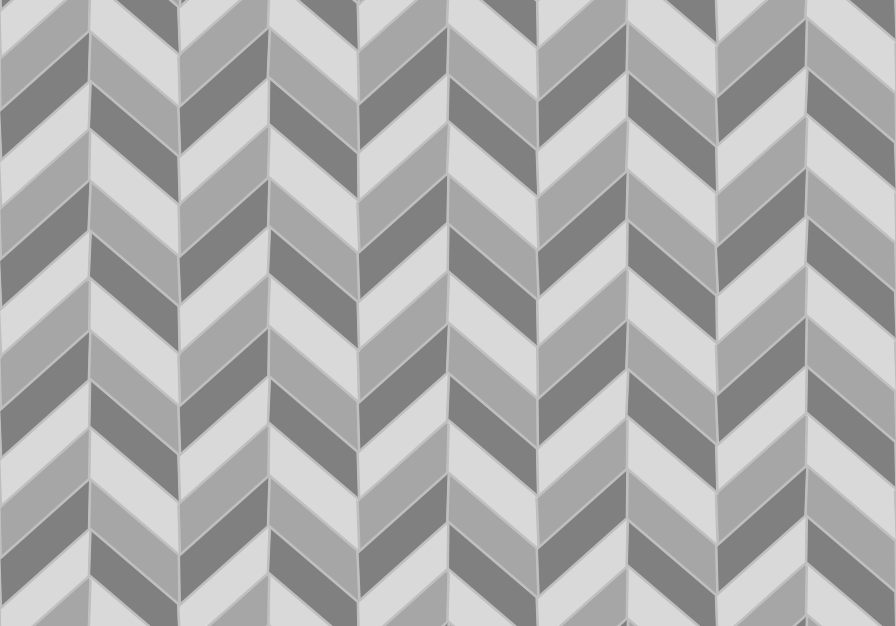
Reproduce this pattern procedurally as a WebGL 2 fragment shader.

```glsl
#version 300 es
precision highp float;

uniform vec2 u_resolution;
out vec4 fragColor;

// Lengths are in column widths; the canvas is COLUMNS wide.
const float COLUMNS = 10.0;
const float PERIOD = 1.667;       // height of one light-mid-dark group
const float RISE = 0.872;         // climb of a band across one column
const float DRIFT = 0.019;        // slow climb of the rows per column
const float FIRST_EDGE = 1.79;    // depth of the first group at the left
const float HALF_LINE = 0.0145;
const float SEAM_WOBBLE = 0.016;
const float EDGE_JITTER = 0.010;  // in periods

const float CUTS[4] = float[4](0.0, 0.318, 0.668, 1.0);

const vec3 LIGHT = vec3(0.85);
const vec3 MID = vec3(0.65);
const vec3 DARK = vec3(0.50);
const vec3 GROUT = vec3(0.75);

float hash(vec2 p) {
    vec3 q = fract(vec3(p.xyx) * 0.1031);
    q += dot(q, q.yzx + 33.33);
    return fract((q.x + q.y) * q.z);
}

// Zigzag: 0 on even seams, 1 on odd seams.
float zigzag(float x) {
    return 1.0 - abs(mod(x, 2.0) - 1.0);
}

// Vertical position counted in groups along the slanted bands.
float groupPhase(float x, float depth) {
    float edge = FIRST_EDGE - DRIFT * x - RISE * zigzag(x);
    return (depth - edge) / PERIOD;
}

// Seams lean a little within each tile, opposite ways on peaks and valleys.
float seamOffset(float seam, float phase) {
    float tile = floor(phase * 3.0);
    float lean = fract(phase * 3.0) - 0.5;
    float side = mod(seam, 2.0) < 0.5 ? 1.0 : -1.0;
    float amount = mix(0.4, 1.6, hash(vec2(seam, tile) + 40.0));
    return side * lean * amount * SEAM_WOBBLE;
}

// Returns the band number and the distance in groups to the nearest edge.
vec2 findBand(float column, float phase) {
    float row = floor(phase);
    float band = -1.0;
    float nearest = 1.0;
    for (int i = 0; i < 4; i++) {
        float id = row * 3.0 + float(i);
        float jitter = (hash(vec2(column, id) + 70.0) - 0.5) * EDGE_JITTER;
        float d = phase - row - CUTS[i] - jitter;
        band += step(0.0, d);
        nearest = min(nearest, abs(d));
    }
    return vec2(band, nearest);
}

vec3 bandColor(float band, float column) {
    float tone = mod(band + 3.0 + 2.0 * mod(column, 2.0), 3.0);
    return tone < 0.5 ? LIGHT : (tone < 1.5 ? MID : DARK);
}

float lineMask(float dist, float halfWidth, float pixel) {
    return 1.0 - smoothstep(-0.6 * pixel, 0.6 * pixel, dist - halfWidth);
}

void main() {
    float pixel = COLUMNS / u_resolution.x;
    float x = gl_FragCoord.x * pixel;
    float depth = (u_resolution.y - gl_FragCoord.y) * pixel;

    // Nearest seam decides the column
    float phase = groupPhase(x, depth);
    float seam = floor(x + 0.5);
    float seamDist = x - seam - seamOffset(seam, phase);
    float column = seam - 1.0 + step(0.0, seamDist);

    // Slanted bands, with the edge distance taken across the slope
    vec2 band = findBand(column, phase);
    float edgeDist = band.y * PERIOD * inversesqrt(1.0 + RISE * RISE);

    float grout = lineMask(min(abs(seamDist), edgeDist), HALF_LINE, pixel);
    fragColor = vec4(mix(bandColor(band.x, column), GROUT, grout), 1.0);
}
```
